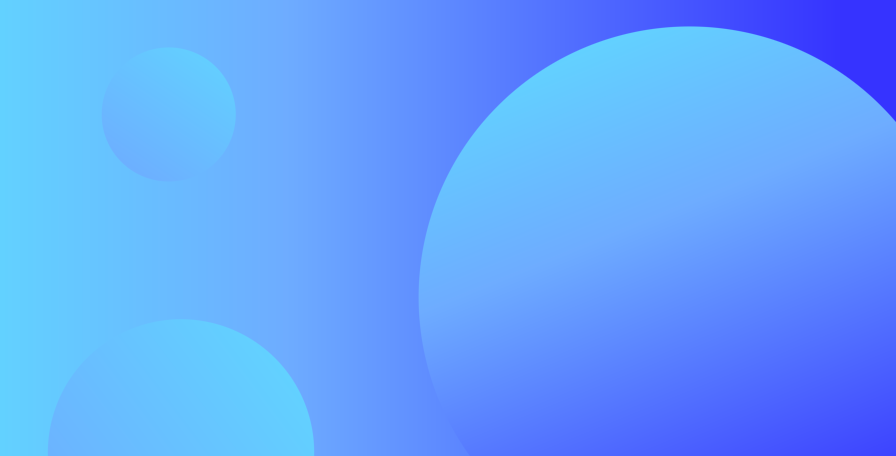
A Shadertoy shader for this background:

```glsl
// Three gradient-filled discs over a horizontal cyan-to-indigo gradient.

const vec3 CYAN = vec3(0.385, 0.820, 1.0);
const vec3 SKY = vec3(0.430, 0.675, 1.0);
const vec3 INDIGO = vec3(0.210, 0.200, 1.0);
const float SKY_STOP = 0.34;

// Three-stop colour ramp, t from 0 (cyan) to 1 (indigo)
vec3 ramp(float t) {
    vec3 lightPart = mix(CYAN, SKY, clamp(t / SKY_STOP, 0.0, 1.0));
    return mix(lightPart, INDIGO, clamp((t - SKY_STOP) / (1.0 - SKY_STOP), 0.0, 1.0));
}

// Anti-aliased coverage of a disc
float discMask(vec2 p, vec2 center, float radius, float pixel) {
    return smoothstep(0.75 * pixel, -0.75 * pixel, length(p - center) - radius);
}

// Lays a disc over base; its ramp runs across it along dir, between span.x and span.y
vec3 paintDisc(vec3 base, vec2 p, vec2 center, float radius, vec2 dir, vec2 span, float pixel) {
    float along = 0.5 + 0.5 * dot(p - center, normalize(dir)) / radius;
    vec3 fill = ramp(mix(span.x, span.y, along));
    return mix(base, fill, discMask(p, center, radius, pixel));
}

void mainImage(out vec4 fragColor, in vec2 fragCoord) {
    // Canvas height is one unit
    float pixel = 1.0 / iResolution.y;
    vec2 p = fragCoord * pixel;

    // Background, reaching full indigo just before the right edge
    vec3 color = ramp(fragCoord.x / iResolution.x / 0.94);

    // Small upper disc, lower-left disc, large right disc
    color = paintDisc(color, p, vec2(0.370, 0.749), 0.147, vec2(-0.55, -0.83), vec2(0.03, 0.31), pixel);
    color = paintDisc(color, p, vec2(0.397, 0.008), 0.292, vec2(-0.80, -0.60), vec2(0.0, 0.30), pixel);
    color = paintDisc(color, p, vec2(1.512, 0.348), 0.594, vec2(0.376, -0.926), vec2(0.0, 1.0), pixel);

    fragColor = vec4(color, 1.0);
}
```
